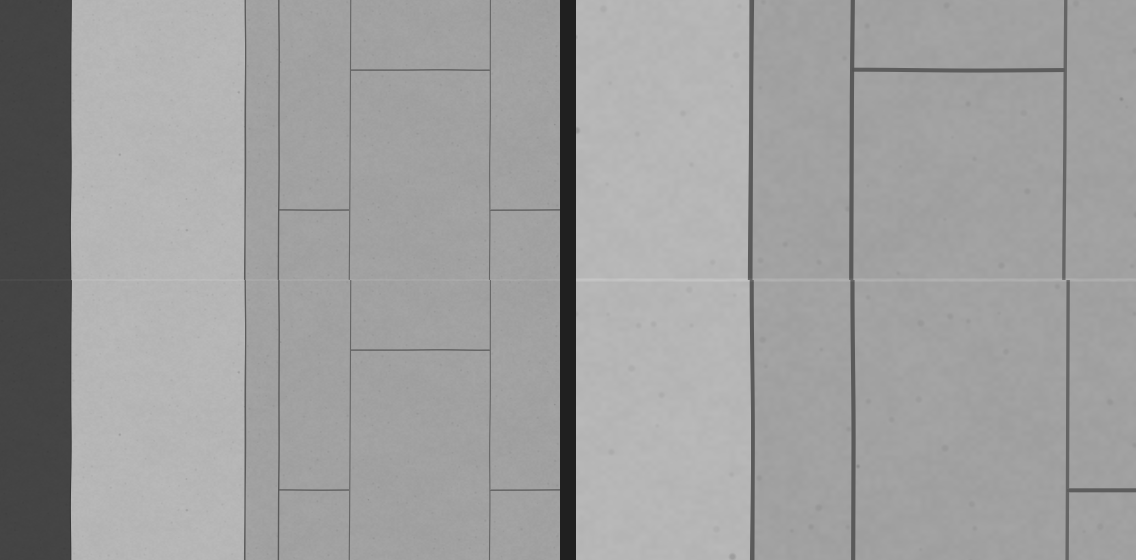
Left: the whole. Right: its middle third, enlarged.
This texture is drawn by a WebGL 2 fragment shader. Its source:

```glsl
#version 300 es
precision highp float;
// Grey card wall: dark band, pale band, narrow strip and staggered panels, repeated twice upward.

#define REPEATS 2.0       // vertical repeats
#define DARK_END 0.1276   // right edge of the dark band
#define PALE_END 0.4378   // right edge of the pale band
#define STRIP_END 0.4978  // right edge of the narrow strip
#define PANEL_W 0.25      // width of a full panel
#define PANEL_X 0.625     // first joint between panels
#define EDGE_LINE 0.0025  // width of the strip outlines
#define JOINT_LINE 0.0020 // width of the panel joints
#define GRAIN 0.034       // strength of the paper grain
#define SPECKS 0.10       // darkness of the fibre specks

uniform vec2 u_resolution;
out vec4 outColor;

const float DARK = 0.267;
const float PALE = 0.712;
const float PANEL = 0.632;
const float LINE = 0.33;

float hash(vec2 p) {
    vec3 q = fract(vec3(p.xyx) * 0.1031);
    q += dot(q, q.yzx + 33.33);
    return fract((q.x + q.y) * q.z);
}

float noise(vec2 p) {
    vec2 i = floor(p), f = fract(p);
    f = f * f * (3.0 - 2.0 * f);
    return mix(mix(hash(i), hash(i + vec2(1, 0)), f.x),
               mix(hash(i + vec2(0, 1)), hash(i + vec2(1, 1)), f.x), f.y);
}

// Coverage of a line of the given width at distance d.
float stroke(float d, float width, float px) {
    return clamp((0.5 * width - abs(d)) / px + 0.5, 0.0, 1.0);
}

// Coverage of the side where d is positive.
float side(float d, float px) {
    return clamp(d / px + 0.5, 0.0, 1.0);
}

// Fine grain with soft, slightly sideways mottling.
float paperGrain(vec2 p) {
    float g = 0.50 * (noise(p * vec2(300, 340)) - 0.5);
    g += 0.35 * (noise(p * vec2(110, 150) + 17.0) - 0.5);
    g += 0.25 * (noise(p * vec2(22, 34) + 41.0) - 0.5);
    return g + 0.20 * (noise(p * vec2(6, 9) + 73.0) - 0.5);
}

// Sparse dots, one candidate in each square cell.
float specks(vec2 p, float cells, float chance, float px) {
    vec2 id = floor(p * cells);
    vec2 centre = 0.25 + 0.5 * vec2(hash(id + 5.3), hash(id + 19.7));
    float radius = mix(0.0007, 0.0020, hash(id + 31.1));
    float d = length(fract(p * cells) - centre) / cells;
    return step(hash(id + 57.9), chance) * side(radius - d, px + 0.001);
}

void main() {
    vec2 uv = gl_FragCoord.xy / u_resolution;
    float px = 1.0 / min(u_resolution.x, u_resolution.y);
    float row = fract(uv.y * REPEATS);
    vec2 p = vec2(uv.x, row / REPEATS);

    // Hand-cut edges drift a little and jump where the repeat restarts.
    float drift = 0.0016 * (row - 0.5);
    float wobble = 0.0014 * (noise(vec2(floor(uv.x * 8.0 + 0.5), row * 5.0)) - 0.5);
    float x = uv.x - drift - wobble;

    // Bands
    float pale = side(x - DARK_END, px);
    float panel = side(x - PALE_END, px);
    float tone = mix(mix(DARK, PALE, pale), PANEL, panel);

    // Grain and specks are the same in each repeat.
    float strength = mix(0.45, 1.0, pale);
    tone += GRAIN * strength * paperGrain(p);
    float dots = 0.35 * specks(p, 64.0, 0.16, px) + specks(p + 0.37, 18.0, 0.09, px);
    tone -= SPECKS * strength * dots;

    // Soft shade beside the dark band
    tone -= 0.05 * stroke(x - DARK_END + 0.001, 0.002, px);

    // Strip outlines
    float edges = max(stroke(x - PALE_END, EDGE_LINE, px),
                      stroke(x - STRIP_END, EDGE_LINE, px));
    tone = mix(tone, LINE, 0.92 * edges);

    // Vertical joints between the panels
    float column = (x - PANEL_X) / PANEL_W;
    float nearest = (column - floor(column + 0.5)) * PANEL_W;
    float inPanels = side(x - STRIP_END, px);
    float joints = 0.78 * stroke(nearest, JOINT_LINE, px);

    // Horizontal joints, offset by half a repeat in alternate columns
    float stagger = 0.25 + 0.5 * mod(floor(column) + 1.0, 2.0);
    float rise = (row - stagger) / REPEATS;
    rise += 0.0008 * (noise(vec2(uv.x * 14.0, floor(column))) - 0.5);
    joints = max(joints, 0.88 * stroke(rise, JOINT_LINE + 0.0004, px));
    tone = mix(tone, LINE, joints * inPanels);

    // Faint pale seam where one repeat meets the next
    float seam = (row - floor(row + 0.5)) / REPEATS;
    float inside = step(0.25 / REPEATS, uv.y) * step(uv.y, 1.0 - 0.25 / REPEATS);
    tone += 0.05 * inside * stroke(seam, 0.0018, px);

    outColor = vec4(vec3(tone), 1.0);
}
```
